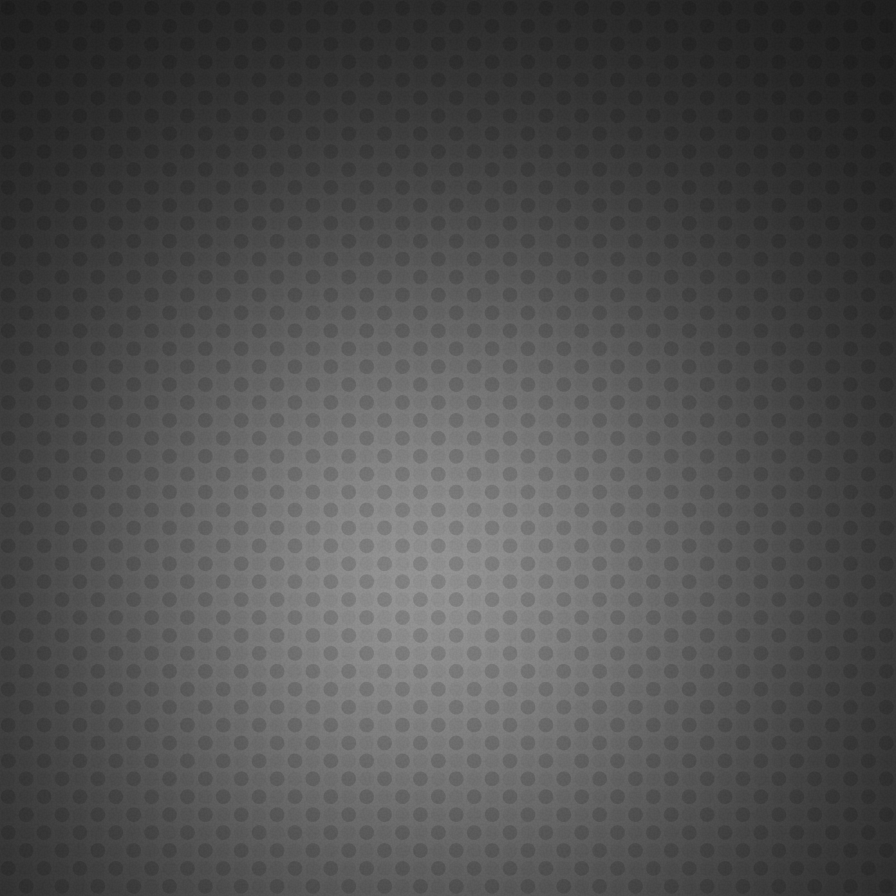
Write a WebGL 1 fragment shader that draws this pattern.

```glsl
precision highp float;

uniform vec2 u_resolution;

// Dot lattice, in cells
const float CELLS = 50.0;
const vec2 LATTICE_SHIFT = vec2(0.04, -0.04);
const float DOT_RADIUS = 0.41;
const float STRONG_SHADE = 0.13;
const float FAINT_SHADE = 0.035;

// Spotlight, in canvas units
const vec2 GLOW_CENTER = vec2(0.475, 0.35);
const float GLOW_RADIUS = 0.46;
const float GLOW_POWER = 1.75;
const float GLOW_LEVEL = 0.48;
const float AMBIENT_LEVEL = 0.095;

// Fine surface grain
const float GRAIN_CELLS = 400.0;
const float GRAIN_MEAN = 0.45;
const float GRAIN_AMOUNT = 0.04;

vec2 hash2(vec2 p) {
  vec3 q = fract(vec3(p.xyx) * vec3(0.1031, 0.1030, 0.0973));
  q += dot(q, q.yzx + 33.33);
  return fract((q.xx + q.yz) * q.zy);
}

// Distance to the nearest jittered feature point
float cellularNoise(vec2 p) {
  vec2 cell = floor(p);
  vec2 local = fract(p);
  float nearest = 8.0;
  for (int y = -1; y <= 1; y++) {
    for (int x = -1; x <= 1; x++) {
      vec2 neighbor = vec2(float(x), float(y));
      vec2 offset = neighbor + hash2(cell + neighbor) - local;
      nearest = min(nearest, dot(offset, offset));
    }
  }
  return sqrt(nearest);
}

// Strong and faint dots alternate like a checkerboard
float dotShade(vec2 uv, float pixel) {
  vec2 p = uv * CELLS + LATTICE_SHIFT;
  vec2 cell = floor(p);
  float edge = 0.75 * pixel * CELLS;
  float distanceToDot = length(fract(p) - 0.5) - DOT_RADIUS;
  float coverage = 1.0 - smoothstep(-edge, edge, distanceToDot);
  float strong = mod(cell.x + cell.y, 2.0);
  return coverage * mix(FAINT_SHADE, STRONG_SHADE, strong);
}

float spotlight(vec2 uv) {
  float r = length(uv - GLOW_CENTER) / GLOW_RADIUS;
  return AMBIENT_LEVEL + GLOW_LEVEL * exp(-pow(r, GLOW_POWER));
}

void main() {
  vec2 uv = gl_FragCoord.xy / u_resolution;
  float pixel = 1.0 / min(u_resolution.x, u_resolution.y);

  float gray = spotlight(uv) * (1.0 - dotShade(uv, pixel));

  // Grain is stronger where the light falls
  float grain = GRAIN_MEAN - cellularNoise(uv * GRAIN_CELLS);
  gray += grain * GRAIN_AMOUNT * mix(0.4, 1.3, gray);

  gl_FragColor = vec4(vec3(gray), 1.0);
}
```
